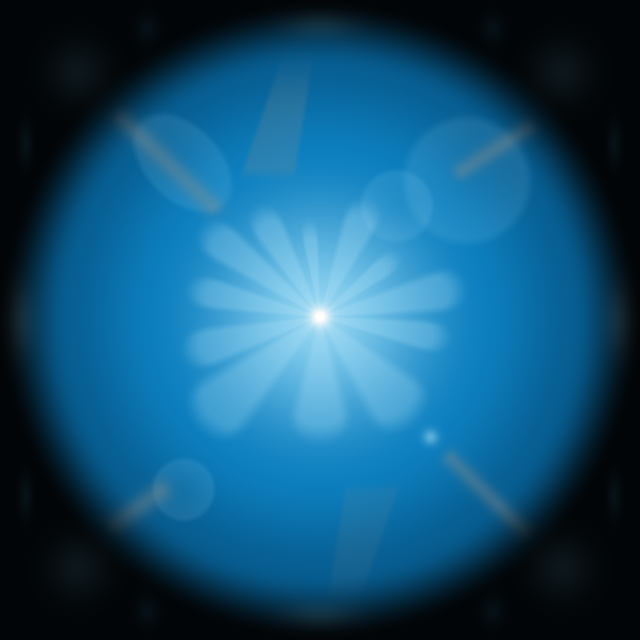
A WebGL 1 fragment shader for this background:

```glsl
precision highp float;
// A soft blue disc on near-black with a white core and a fan of pale petals.
// Radial gradients form the disc; petals are polar wedges with rounded tips,
// and faint lens ghosts, warm streaks and mirrored corner glows lie on top.

uniform vec2 u_resolution;

#define CORE_POS vec2(0.0, 0.005)
#define RIM_INNER 0.395
#define RIM_OUTER 0.502
#define PETAL_ALPHA 0.30
#define GHOST_ALPHA 0.13
#define STREAK_ALPHA 0.34
#define NIGHT vec3(0.006, 0.018, 0.026)
#define DEEP_BLUE vec3(0.025, 0.36, 0.56)
#define SKY_BLUE vec3(0.05, 0.50, 0.75)
#define PALE_BLUE vec3(0.52, 0.81, 0.94)
#define PETAL_TINT vec3(0.66, 0.87, 0.96)
#define WARM_GREY vec3(0.60, 0.56, 0.53)

// Four wedges at once: angles and half widths in degrees, lengths in canvas units.
float petals(vec2 p, vec4 angles, vec4 lengths, vec4 widths) {
  float theta = degrees(atan(p.y, p.x));
  vec4 across = abs(mod(theta - angles + 180.0, 360.0) - 180.0) / widths;
  vec4 tip = lengths * (1.0 - 0.14 * across * across);
  vec4 side = 1.0 - smoothstep(0.5, 1.0, across);
  vec4 body = 1.0 - smoothstep(tip - 0.035, tip + 0.006, vec4(length(p)));
  return dot(side * body, vec4(1.0));
}

// Disc with a gently feathered edge.
float ghost(vec2 p, vec2 centre, float radius) {
  float d = length(p - centre) / radius;
  return (0.5 + 0.5 * min(d, 1.0)) * (1.0 - smoothstep(0.86, 1.06, d));
}

float glow(vec2 p, vec2 centre, vec2 size) {
  vec2 q = (p - centre) / size;
  return exp(-dot(q, q));
}

// Blurred line segment.
float streak(vec2 p, vec2 a, vec2 b, float width) {
  vec2 ab = b - a;
  float t = clamp(dot(p - a, ab) / dot(ab, ab), 0.0, 1.0);
  float d = length(p - a - ab * t) / width;
  return exp(-d * d);
}

// Slanted blade that narrows away from the centre.
float blade(vec2 p) {
  float t = clamp((p.y - 0.22) / 0.19, 0.0, 1.0);
  float middle = mix(-0.083, -0.035, t);
  float halfWidth = mix(0.044, 0.026, t);
  float side = 1.0 - smoothstep(halfWidth - 0.008, halfWidth + 0.004, abs(p.x - middle));
  float ends = smoothstep(0.215, 0.24, p.y) * (1.0 - smoothstep(0.33, 0.43, p.y));
  return side * ends;
}

void main() {
  vec2 p = (gl_FragCoord.xy - 0.5 * u_resolution) / min(u_resolution.x, u_resolution.y);
  vec2 q = p - CORE_POS;
  float r = length(q);

  // Disc gradient
  vec3 color = mix(PALE_BLUE, SKY_BLUE, smoothstep(0.0, 0.27, r));
  color = mix(color, DEEP_BLUE, smoothstep(0.24, 0.42, r));

  // Petal fan: upper right, upper left, then lower half
  float fan = petals(q, vec4(12.0, 67.0, 97.0, 38.0),
                        vec4(0.235, 0.20, 0.155, 0.16), vec4(12.0, 12.0, 7.0, 9.0));
  fan += petals(q, vec4(120.0, 143.0, 168.0, 195.0),
                   vec4(0.20, 0.235, 0.215, 0.225), vec4(11.0, 11.0, 10.0, 12.0));
  fan += petals(q, vec4(222.0, 270.0, 312.0, 350.0),
                   vec4(0.26, 0.20, 0.225, 0.21), vec4(17.0, 20.0, 19.0, 10.0));
  color = mix(color, PETAL_TINT, min(fan * PETAL_ALPHA, 0.6));

  // Lens ghosts
  vec2 diagonal = vec2(p.x + p.y, p.y - p.x) * 0.7071;
  float ghosts = ghost(p, vec2(0.23, 0.218), 0.102);
  ghosts += ghost(p, vec2(0.120, 0.178), 0.058);
  ghosts += ghost(p, vec2(-0.213, -0.265), 0.05);
  ghosts += ghost(diagonal * vec2(1.6, 1.0), vec2(0.035, 0.325), 0.095);
  color = mix(color, PETAL_TINT, ghosts * GHOST_ALPHA);
  color = mix(color, WARM_GREY, 0.20 * blade(p) + 0.11 * blade(-p - vec2(0.0, 0.035)));

  // Warm diagonal streaks and a small bright spot
  float streaks = streak(p, vec2(-0.31, 0.315), vec2(-0.168, 0.178), 0.016);
  streaks += streak(p, vec2(0.222, 0.233), vec2(0.325, 0.30), 0.014);
  streaks += streak(p, vec2(-0.32, -0.32), vec2(-0.25, -0.268), 0.017);
  streaks += streak(p, vec2(0.205, -0.217), vec2(0.32, -0.33), 0.014);
  color = mix(color, WARM_GREY, min(streaks, 1.0) * STREAK_ALPHA);
  color = mix(color, PETAL_TINT, 0.5 * glow(p, vec2(0.173, -0.183), vec2(0.012)));

  // Dark surround
  color = mix(color, NIGHT, smoothstep(RIM_INNER, RIM_OUTER, length(p)));

  // Faint glows mirrored across both axes
  vec2 m = abs(p);
  color += vec3(0.040, 0.070, 0.080) * glow(m, vec2(0.378, 0.388), vec2(0.045));
  color += vec3(0.015, 0.045, 0.060) * glow(m, vec2(0.270, 0.455), vec2(0.018, 0.022));
  color += vec3(0.020, 0.050, 0.060) * glow(m, vec2(0.460, 0.275), vec2(0.010, 0.033));
  color += vec3(0.070, 0.065, 0.060) * glow(m, vec2(0.468, 0.0), vec2(0.022, 0.055));
  color += vec3(0.060, 0.060, 0.055) * glow(m, vec2(0.0, 0.462), vec2(0.055, 0.020));

  // White core
  float core = 0.85 * exp(-r * r / 0.00025) + 0.30 * exp(-r / 0.035);
  color = mix(color, vec3(1.0, 0.99, 0.98), min(core, 1.0));

  gl_FragColor = vec4(color, 1.0);
}
```
